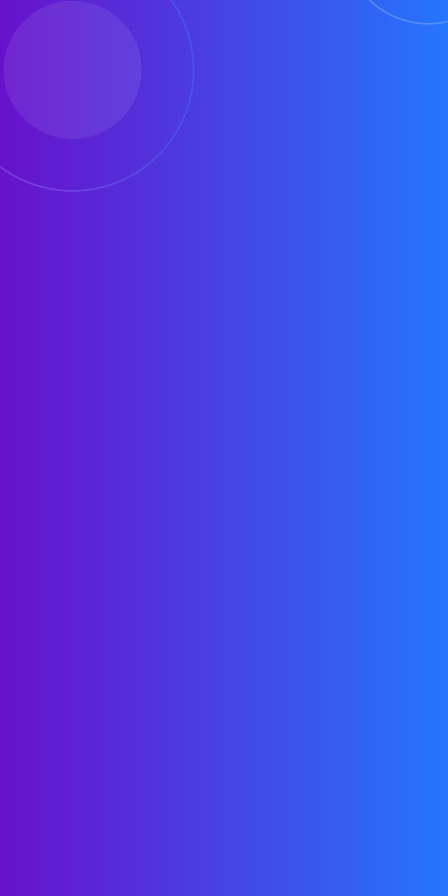
Give the GLSL for this background, as a Shadertoy shader.

```glsl
// Violet to blue horizontal gradient with a pale disk and two thin rings at the top.

// Coverage of a filled disk, softened over one pixel
float disk(vec2 p, vec2 center, float radius, float pixel) {
    return smoothstep(0.5 * pixel, -0.5 * pixel, length(p - center) - radius);
}

// Coverage of a thin circular outline
float ring(vec2 p, vec2 center, float radius, float width, float pixel) {
    float edge = abs(length(p - center) - radius) - 0.5 * width;
    return smoothstep(0.5 * pixel, -0.5 * pixel, edge);
}

void mainImage(out vec4 fragColor, in vec2 fragCoord) {
    // Canvas width is one unit; y is measured down from the top edge
    float pixel = 1.0 / iResolution.x;
    vec2 p = vec2(fragCoord.x, iResolution.y - fragCoord.y) * pixel;

    // Background gradient
    vec3 color = mix(vec3(0.406, 0.067, 0.796), vec3(0.145, 0.459, 0.988), p.x);

    // Translucent disk with its concentric ring, tinted bluer to the right
    vec2 center = vec2(0.162, 0.156);
    color = mix(color, vec3(1.0), 0.08 * disk(p, center, 0.154, pixel));
    vec3 ringTint = mix(vec3(0.65, 0.55, 1.0), vec3(0.2, 0.55, 1.0),
                        smoothstep(0.1, 0.43, p.x));
    color = mix(color, ringTint, 0.3 * ring(p, center, 0.270, 0.004, pixel));

    // Ring cut off by the top right corner
    float cornerRing = ring(p, vec2(0.956, -0.136), 0.189, 0.004, pixel);
    color = mix(color, vec3(0.7, 0.85, 1.0), 0.28 * cornerRing);

    fragColor = vec4(color, 1.0);
}
```
